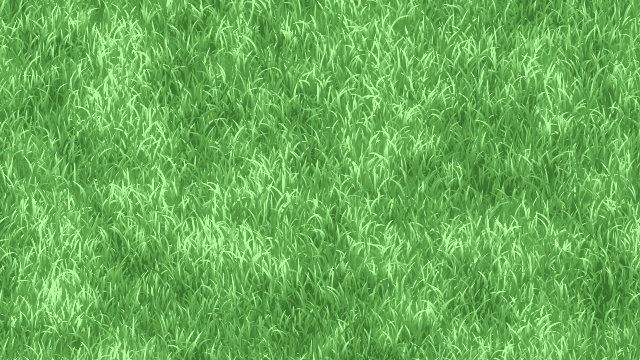
Reproduce this texture procedurally as a Shadertoy shader.

```glsl
// A dense meadow of slender, arching grass blades seen from above.
// Jittered grids of tapered arcs are layered from dark undergrowth to bright tips;
// their blended tone is then turned into green by a colour ramp.

const int LAYERS = 15;
const float CELL = 0.04;           // grid spacing, in canvas heights
const float UNDERGROWTH = 0.15;    // tone of the ground between blades

vec4 hash4(vec3 seed) {
    vec4 q = fract(seed.xyzx * vec4(0.1031, 0.1030, 0.0973, 0.1099));
    q += dot(q, q.wzxy + 33.33);
    return fract((q.xxyz + q.yzzw) * q.zywx);
}

float valueNoise(vec2 p, float seed) {
    vec2 cell = floor(p);
    vec2 f = fract(p);
    f = f * f * (3.0 - 2.0 * f);
    float a = hash4(vec3(cell, seed)).x;
    float b = hash4(vec3(cell + vec2(1, 0), seed)).x;
    float c = hash4(vec3(cell + vec2(0, 1), seed)).x;
    float d = hash4(vec3(cell + vec2(1, 1), seed)).x;
    return mix(mix(a, b, f.x), mix(c, d, f.x), f.y);
}

// Returns coverage in x and the position from root to tip in y.
vec2 grassBlade(vec2 p, float lean, float bulge, float len, float halfWidth, float softness) {
    vec2 chord = vec2(sin(lean), cos(lean));
    vec2 normal = vec2(-chord.y, chord.x);
    float s = dot(p, chord) / len;
    if (s <= 0.0 || s >= 1.0) return vec2(0.0);

    // The arc bulges upward, so leaning blades droop at the tip.
    float slope = bulge * (1.0 - 2.0 * s);
    float offset = dot(p, normal) - bulge * s * (1.0 - s) * len;
    float dist = abs(offset) * inversesqrt(1.0 + slope * slope);

    float width = halfWidth * (1.0 - s * s * s) * (0.6 + 0.4 * smoothstep(0.0, 0.4, s));
    float coverage = clamp((width - dist) / softness + 0.5, 0.0, 1.0);
    coverage *= smoothstep(0.0, 0.25, s) * smoothstep(1.0, 0.88, s);
    return vec2(coverage, s);
}

// Paints one grid of blades over the tone, far rows first.
float paintLayer(float tone, vec2 p, float layer, float wind, float patchTone, float softness) {
    float rank = layer / float(LAYERS - 1);
    vec2 grid = p / CELL + hash4(vec3(layer, 7.0, 3.0)).xy * 9.0;
    vec2 home = floor(grid);
    for (int row = 0; row >= -2; row--) {
        for (int col = -2; col <= 2; col++) {
            vec2 id = home + vec2(col, row);
            vec4 shape = hash4(vec3(id + 50.0, layer + 1.0));
            vec4 look = hash4(vec3(id + 90.0, layer + 31.0));
            vec2 local = (grid - id - shape.xy) * CELL;
            float lean = (shape.z + shape.w - 1.0) * 1.2 + wind;
            float bulge = lean * mix(0.6, 1.3, look.w);
            float len = mix(0.038, 0.078, look.x);
            float halfWidth = mix(0.0020, 0.0034, look.y);
            vec2 blade = grassBlade(local, lean, bulge, len, halfWidth, softness);
            float bladeTone = (1.25 * look.z + 0.35 * rank - 0.08) * mix(0.5, 1.2, blade.y);
            tone = mix(tone, bladeTone + patchTone, blade.x * 0.95);
        }
    }
    return tone;
}

vec3 grassColour(float tone) {
    const vec3 greens[7] = vec3[7](
        vec3(0.22, 0.45, 0.17), vec3(0.28, 0.53, 0.22), vec3(0.34, 0.60, 0.27),
        vec3(0.36, 0.65, 0.28), vec3(0.44, 0.71, 0.36), vec3(0.51, 0.80, 0.43),
        vec3(0.72, 0.98, 0.62));
    const float stops[7] = float[7](-0.15, 0.05, 0.23, 0.48, 0.70, 0.90, 1.25);
    vec3 colour = greens[0];
    for (int i = 1; i < 7; i++) {
        float blend = clamp((tone - stops[i - 1]) / (stops[i] - stops[i - 1]), 0.0, 1.0);
        colour = mix(colour, greens[i], blend);
    }
    return colour;
}

void mainImage(out vec4 fragColor, in vec2 fragCoord) {
    vec2 p = fragCoord / iResolution.y;
    float softness = 0.0004 + 0.8 / iResolution.y;

    // Broad clumps of light, shade and lean
    float clumps = 0.5 * valueNoise(p * 6.0, 11.0) + 0.5 * valueNoise(p * 15.0, 12.0);
    float patchTone = (clumps - 0.5) * 0.9;
    float wind = (valueNoise(p * 1.5, 13.0) - 0.4) * 0.25;

    // Undergrowth, then blades from back to front
    float tone = UNDERGROWTH + patchTone * 0.8;
    for (int i = 0; i < LAYERS; i++) {
        tone = paintLayer(tone, p, float(i), wind, patchTone, softness);
    }

    // Stretch the light and shade that the overlaps have evened out
    tone = 0.5 + 1.2 * (tone - 0.5);
    fragColor = vec4(grassColour(tone), 1.0);
}
```
